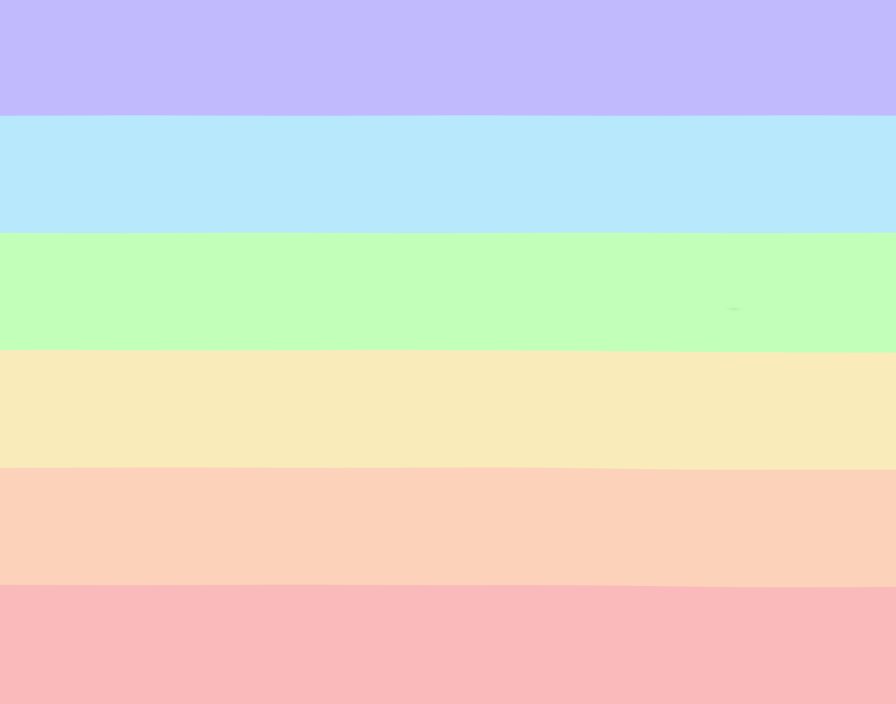
Give the GLSL for this background, as a Shadertoy shader.

```glsl
// Six flat pastel rainbow stripes with slightly uneven, soft horizontal edges.

// Stripe colours, bottom to top
const vec3 STRIPES[6] = vec3[6](
    vec3(0.98, 0.725, 0.73),   // pink
    vec3(0.988, 0.828, 0.73),  // peach
    vec3(0.98, 0.925, 0.728),  // yellow
    vec3(0.76, 1.0, 0.726),    // green
    vec3(0.722, 0.91, 0.988),  // blue
    vec3(0.757, 0.73, 0.992)   // violet
);

// Height of the boundary above stripe k - 1; the lower ones sag to the right
float edgeHeight(float k, float x) {
    float sag = 0.003 * smoothstep(0.55, 0.85, x) * step(k, 3.5);
    float wobble = 0.0003 * sin(x * 17.0 + k * 2.3);
    return k / 6.0 + 0.0025 - sag + wobble;
}

void mainImage(out vec4 fragColor, in vec2 fragCoord) {
    vec2 uv = fragCoord / iResolution.xy;
    float soft = max(0.0012, 0.6 / iResolution.y);

    // Stack the stripes upwards
    vec3 col = STRIPES[0];
    for (int k = 1; k < 6; k++) {
        float d = uv.y - edgeHeight(float(k), uv.x);
        col = mix(col, STRIPES[k], smoothstep(-soft, soft, d));
    }

    // Tiny faint blemish in the green stripe
    vec2 speck = (uv - vec2(0.819, 0.561)) / vec2(0.006, 0.002);
    col -= 0.05 * exp(-dot(speck, speck));

    fragColor = vec4(col, 1.0);
}
```
